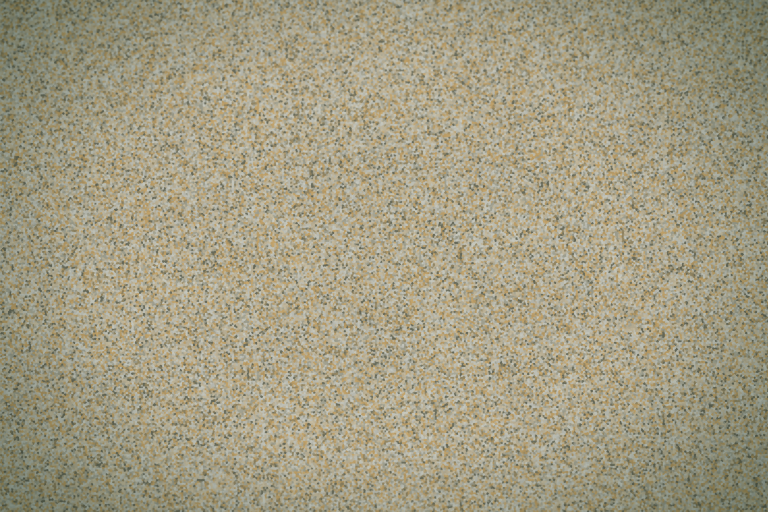
A Shadertoy shader for this texture:

```glsl
// Fine beach sand seen through a lens with shallow focus.
// Cellular noise scatters tinted grains; Gaussian weights blend them, softer
// away from the focus band, and a cool vignette darkens the corners.

vec3 hash3(vec2 cell) {
    vec3 q = fract(vec3(cell.xyx) * vec3(0.1031, 0.1030, 0.0973));
    q += dot(q, q.yxz + 33.33);
    return fract((q.xxy + q.yzz) * q.zyx);
}

// Picks a mineral tint by its share of the sand
vec3 grainColor(float pick) {
    vec3 color = vec3(0.72, 0.68, 0.575);                           // cream
    color = mix(color, vec3(0.725, 0.73, 0.69), step(0.29, pick));  // pale quartz
    color = mix(color, vec3(0.715, 0.60, 0.39), step(0.53, pick));  // ochre
    color = mix(color, vec3(0.61, 0.61, 0.545), step(0.70, pick));  // grey
    color = mix(color, vec3(0.56, 0.51, 0.375), step(0.85, pick));  // olive
    color = mix(color, vec3(0.40, 0.41, 0.345), step(0.94, pick));  // dark
    return color;
}

// Average of nearby grains, each weighted by its distance
vec3 sand(vec2 p, float sharpness) {
    vec2 cell = floor(p);
    vec3 sum = vec3(0.0);
    float total = 0.0;
    for (int y = -1; y <= 1; y++) {
        for (int x = -1; x <= 1; x++) {
            vec2 id = cell + vec2(x, y);
            vec3 rnd = hash3(id);
            vec2 toGrain = id + 0.15 + 0.7 * rnd.xy - p;
            float weight = exp(-sharpness * dot(toGrain, toGrain));
            float shade = 0.95 + 0.1 * hash3(id + 71.0).x;
            sum += weight * shade * grainColor(rnd.z);
            total += weight;
        }
    }
    return sum / total;
}

// Faint uneven patches from layered sines
float mottle(vec2 p) {
    float value = 0.0;
    for (float i = 1.0; i < 5.0; i++) {
        p = mat2(0.8, 0.6, -0.6, 0.8) * p * 1.6 + i;
        value += sin(p.x + 1.7 * sin(p.y)) / i;
    }
    return value;
}

void mainImage(out vec4 fragColor, in vec2 fragCoord) {
    vec2 uv = fragCoord / iResolution.xy;
    vec2 p = fragCoord / iResolution.y;

    // Focus lies just below the middle; the top blurs most
    float blur = smoothstep(0.1, 0.6, abs(uv.y - 0.4));
    vec3 color = sand(p * 265.0, mix(5.0, 2.7, blur));
    color *= vec3(1.02, 1.02, 1.025) * (1.0 + 0.006 * mottle(p * 9.0));

    // Cool, greenish vignette
    vec2 fromCenter = (uv * 2.0 - 1.0) * vec2(1.06, 0.94);
    float vignette = smoothstep(0.65, 1.55, length(fromCenter));
    color *= mix(vec3(1.0), vec3(0.61, 0.67, 0.64), vignette);

    fragColor = vec4(color, 1.0);
}
```
